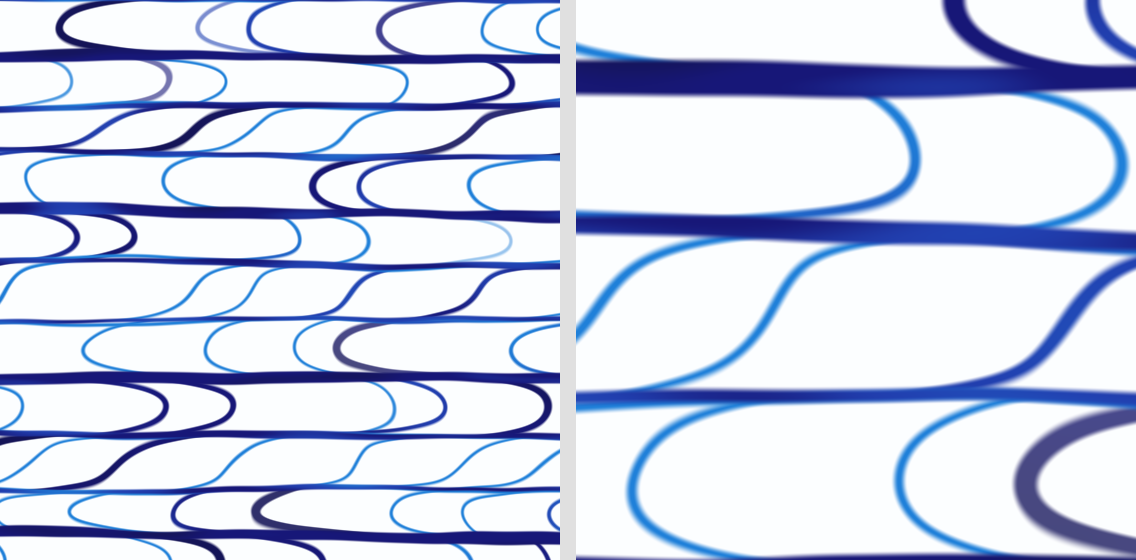
Left: the whole. Right: its middle third, enlarged.
Reproduce this pattern procedurally as a WebGL 2 fragment shader.

```glsl
#version 300 es
precision highp float;
// Blue ink strokes on white: wavering horizontal lines split the sheet into rows,
// and each row holds hooked or slanted curves that run tangentially into its lines.
// Strokes are distances to curves x = f(y), inked by a tone ramp from azure to ink.

uniform vec2 u_resolution;
out vec4 outColor;

// Colours
const vec3 PAPER = vec3(0.99, 0.995, 1.0);
const vec3 AZURE = vec3(0.12, 0.50, 0.85);
const vec3 ROYAL = vec3(0.13, 0.25, 0.69);
const vec3 NAVY  = vec3(0.09, 0.09, 0.47);
const vec3 INK   = vec3(0.08, 0.08, 0.34);

// Layout, in units of the canvas height
const float ROW_PITCH  = 0.097;
const float ROW_OFFSET = 0.38;
const float ROW_JITTER = 0.28;
const float LINE_TILT  = 0.025;
const float LINE_SWAY  = 0.010;
const float CURVE_STEP = 0.19;

// Strokes: half widths and edge softness
const float HEAVY_LINE  = 0.0100;
const float THIN_LINE   = 0.0036;
const float THIN_CURVE  = 0.0025;
const float THICK_CURVE = 0.0068;
const float SOFTNESS    = 0.0024;

float hash(vec2 p) {
    vec3 q = fract(p.xyx * 0.1031);
    q += dot(q, q.yzx + 33.33);
    return fract((q.x + q.y) * q.z);
}

float gradientAt(vec2 cell, vec2 offset) {
    float angle = 6.2832 * hash(cell);
    return dot(vec2(cos(angle), sin(angle)), offset);
}

float noise(vec2 p) {
    vec2 i = floor(p), f = p - i, e = vec2(0.0, 1.0);
    vec2 u = f * f * f * (f * (f * 6.0 - 15.0) + 10.0);
    float low  = mix(gradientAt(i, f), gradientAt(i + e.yx, f - e.yx), u.x);
    float high = mix(gradientAt(i + e, f - e), gradientAt(i + 1.0, f - 1.0), u.x);
    return mix(low, high, u.y);
}

vec3 inkTone(float tone) {
    vec3 c = mix(AZURE, ROYAL, smoothstep(0.34, 0.54, tone));
    c = mix(c, NAVY, smoothstep(0.52, 0.70, tone));
    return mix(c, INK, smoothstep(0.76, 0.98, tone));
}

float stroke(float dist, float halfWidth) {
    float soft = max(SOFTNESS, 0.75 / u_resolution.y);
    return 1.0 - smoothstep(halfWidth - soft, halfWidth + soft, dist);
}

// Height of the line below row k
float lineHeight(float k, float x) {
    float base = ROW_PITCH * (k + ROW_OFFSET + ROW_JITTER * (hash(vec2(k, 3.0)) - 0.5));
    float tilt = LINE_TILT * (hash(vec2(k, 8.0)) - 0.7) * (x - 0.5);
    return base + tilt + LINE_SWAY * noise(vec2(x * 2.5, k * 7.3));
}

// Sideways course of a curve for t = -1 (row bottom) to 1 (row top);
// kind 0 hooks to the left, 1 slants, 2 hooks to the right
float curveCourse(float t, float kind, float skew) {
    float t2 = t * t;
    if (kind == 1.0) return t * (0.32 + 0.20 * t2 + 0.48 * t2 * t2 * t2);
    float hook = t2 * (0.40 + 0.25 * t2 + 0.35 * t2 * t2) * (1.0 + skew * t);
    return kind == 0.0 ? hook : -hook;
}

vec3 drawCurves(vec3 color, vec2 p, float k, float bottom, float top) {
    float t = 2.0 * (p.y - bottom) / (top - bottom) - 1.0;
    if (abs(t) > 1.0) return color;
    float kind = mod(k, 3.0);
    float cell = floor(p.x / CURVE_STEP);
    for (float i = -2.0; i <= 2.0; i++) {
        vec2 id = vec2(cell + i, k * 5.0 + 40.0);
        float tone = hash(id + 11.0);
        float skew = 1.3 * (hash(id + 23.0) - 0.5);
        float reach = mix(0.09, 0.18, hash(id + 37.0));
        float start = (id.x + 0.5 + 0.9 * (hash(id) - 0.5)) * CURVE_STEP;
        float offset = p.x - start - reach * curveCourse(t, kind, skew);
        float rise = curveCourse(t + 0.01, kind, skew) - curveCourse(t - 0.01, kind, skew);
        float slope = reach * rise * 100.0 / (top - bottom);
        float width = mix(THIN_CURVE, THICK_CURVE, tone * tone) * (1.1 - 0.35 * t * t);
        float opacity = mix(0.4, 1.0, smoothstep(0.0, 0.2, hash(id + 51.0)));
        float cover = stroke(abs(offset) / sqrt(1.0 + slope * slope), width);
        color = mix(color, inkTone(tone + 0.2 * noise(p * 7.0)), cover * opacity);
    }
    return color;
}

// A line is a main strand over a thinner, brighter one that drifts away from it
vec3 drawLine(vec3 color, vec2 p, float k, float height) {
    float heavy = mod(k, 3.0) == 0.0 ? 0.75 + 0.25 * hash(vec2(k, 19.0)) : 0.35 * hash(vec2(k, 27.0));
    float vary = noise(vec2(p.x * 3.0, k * 3.7 + 0.4));
    float drift = 0.016 * noise(vec2(p.x * 2.2, k * 5.1 + 9.3));
    float width = mix(THIN_LINE, HEAVY_LINE, heavy) * (1.0 + 0.7 * vary);
    color = mix(color, inkTone(0.42 + 0.5 * vary), stroke(abs(p.y - height - drift), THIN_LINE * 0.8));
    float tone = mix(0.54, 0.80, heavy) + 0.4 * noise(vec2(p.x * 4.0, p.y * 30.0));
    return mix(color, inkTone(tone), stroke(abs(p.y - height), width));
}

void main() {
    vec2 p = gl_FragCoord.xy / u_resolution.y;
    p += vec2(0.012, 0.004) * vec2(noise(p * 11.0), noise(p * 8.0 + 31.0));
    float row = floor(p.y / ROW_PITCH - ROW_OFFSET);
    vec3 color = PAPER;
    for (float k = row - 1.0; k <= row + 1.0; k++) {
        float bottom = lineHeight(k, p.x), top = lineHeight(k + 1.0, p.x);
        color = drawCurves(color, p, k, bottom, top);
        color = drawLine(color, p, k, bottom);
    }
    outColor = vec4(color, 1.0);
}
```
